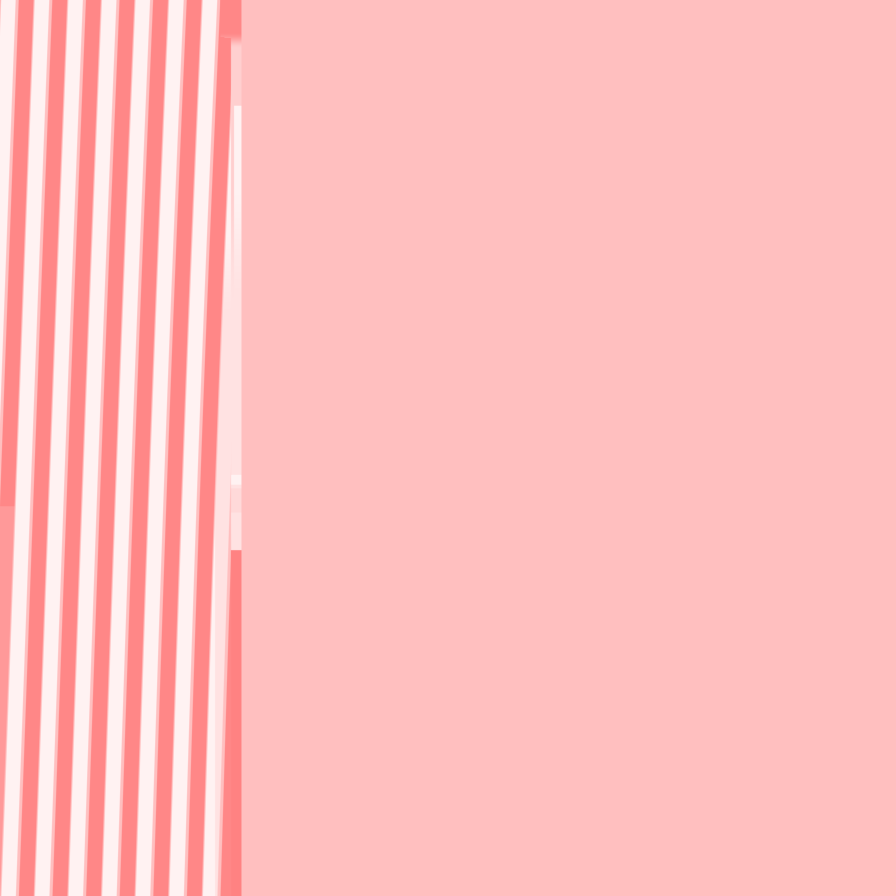
A three.js fragment shader for this background:

```glsl
// A plain pink field beside a narrow panel of slanted red and white stripes.
// The stripes repeat a sheared coordinate; a thin seam on the panel's right
// side changes tone in steps from top to bottom.
varying vec2 vUv;

const vec3 FIELD = vec3(1.0, 0.75, 0.75);
const vec3 WHITE = vec3(1.0, 0.95, 0.95);
const vec3 RED = vec3(1.0, 0.53, 0.53);
const vec3 PALE = vec3(1.0, 0.885, 0.885);
const vec3 FADED_RED = vec3(1.0, 0.60, 0.60);

// Antialiased step of half width 0.0009 canvas units
float edge(float at, float x) {
  return smoothstep(at - 0.0009, at + 0.0009, x);
}

float band(float from, float to, float x) {
  return edge(from, x) * (1.0 - edge(to, x));
}

// Slanted stripes: crisp right sides, pink shading on the left sides
vec3 stripes(float x, float down) {
  float period = 0.0375;
  float bow = 0.0025 * sin(3.14159 * down) * x / 0.25;
  float across = x - 0.0203 + 0.0373 * down + bow;
  float local = mod(across + 0.009, period) - 0.009;

  // Red fades near the lower left border, white near the right seam
  float faded = edge(0.565, down) * (1.0 - edge(0.018, x));
  vec3 red = mix(RED, FADED_RED, faded);
  float pale = smoothstep(0.25, 0.36, down) * edge(0.240, x);
  vec3 white = mix(WHITE, PALE, pale);

  vec3 color = mix(white, FIELD, band(-0.0028, 0.0185, local));
  return mix(color, red, band(0.0006, 0.0172, local));
}

// Tone of the seam from top to bottom
vec3 seam(float x, float down) {
  vec3 blush = vec3(1.0, 0.81, 0.81);
  vec3 color = mix(RED, blush, smoothstep(0.036, 0.054, down));
  vec3 lit = mix(blush, WHITE, edge(0.2612, x));
  color = mix(color, lit, edge(0.118, down));
  color = mix(color, PALE, smoothstep(0.20, 0.34, down));
  color = mix(color, WHITE, band(0.530, 0.541, down));
  color = mix(color, vec3(1.0, 0.85, 0.85), band(0.545, 0.572, down));
  return mix(color, vec3(1.0, 0.51, 0.51), edge(0.614, down));
}

void main() {
  float x = vUv.x;
  float down = 1.0 - vUv.y;

  vec3 panel = stripes(x, down);
  // The seam starts further left at the top, where red fills the corner
  float seamStart = mix(0.2460, 0.2578, edge(0.042, down));
  panel = mix(panel, seam(x, down), edge(seamStart, x));

  vec3 color = mix(panel, FIELD, edge(0.2695, x));
  gl_FragColor = vec4(color, 1.0);
}
```
